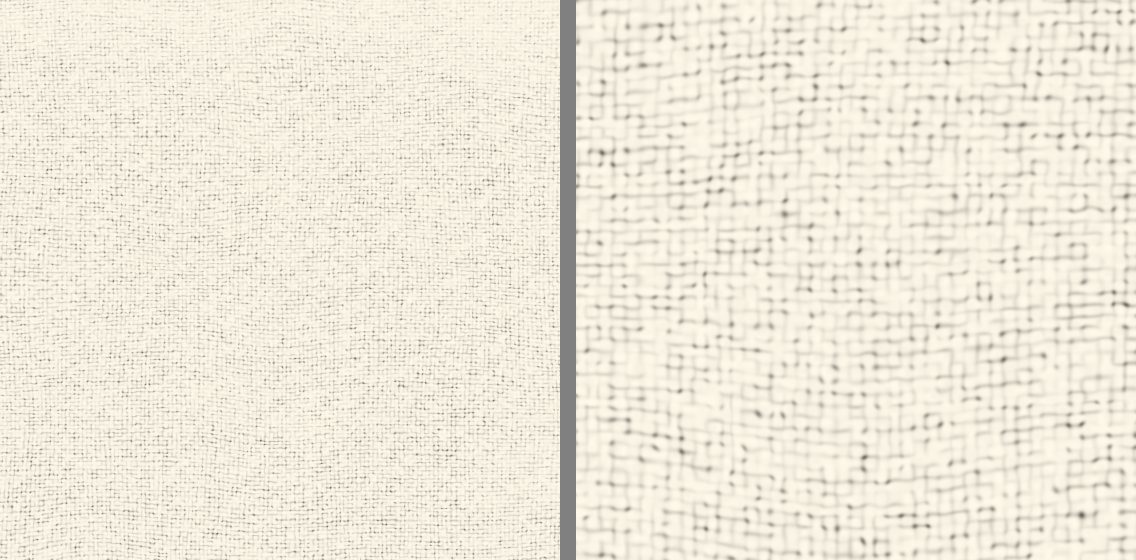
Left: the whole. Right: its middle third, enlarged.
This texture is drawn by a three.js fragment shader. Its source:

```glsl
varying vec2 vUv;

const vec3 CLOTH = vec3(0.992, 0.970, 0.910);
const vec3 SHADOW = vec3(1.0, 1.01, 0.96);      // light lost per unit of shade
const vec2 THREADS = vec2(127.0, 137.0);        // threads across and up
const float GAP_WIDTH = 0.20;                   // in thread spacings
const float HOLE_WIDTH = 0.23;
const float WEFT_SHADE = 0.145;                 // horizontal gaps
const float WARP_SHADE = 0.10;                  // vertical gaps
const float HOLE_SHADE = 0.34;                  // pinholes at the crossings
const float WEAVE_BEND = 0.05;
const float SPACING_JITTER = 0.24;
const float WOBBLE = 0.12;
const float FIBRE_SHADE = 0.03;
const float FIBRE_SCALE = 260.0;
const float TOP_FADE = 0.55;
const float PI = 3.14159265;

float hash(vec2 p) {
  return fract(sin(dot(p, vec2(127.1, 311.7))) * 43758.5453);
}

float noise(vec2 p) {
  vec2 i = floor(p);
  vec2 f = fract(p);
  f = f * f * (3.0 - 2.0 * f);
  float low = mix(hash(i), hash(i + vec2(1.0, 0.0)), f.x);
  float high = mix(hash(i + vec2(0.0, 1.0)), hash(i + vec2(1.0, 1.0)), f.x);
  return mix(low, high, f.y);
}

float signedNoise(vec2 p) {
  return noise(p) * 2.0 - 1.0;
}

float ridge(float d, float width) {
  return exp(-d * d / (width * width));
}

// Thread coordinates: slow drift, uneven spacing and small wobbles.
vec2 threadSpace(vec2 uv) {
  vec2 p = uv * THREADS;
  p.x += 0.9 * signedNoise(uv * vec2(5.0, 4.0) + 11.0);
  p.y += 1.3 * signedNoise(uv * vec2(6.0, 5.0) + 37.0);
  p.x += SPACING_JITTER * signedNoise(uv * vec2(60.0, 12.0) + 53.0);
  p.y += SPACING_JITTER * signedNoise(uv * vec2(14.0, 60.0) + 71.0);
  p.x += WOBBLE * signedNoise(uv * THREADS * 0.9 + 19.0);
  p.y += WOBBLE * signedNoise(uv * THREADS * 0.9 + 83.0);
  return p;
}

// Uneven strength of a gap along its length.
float gapStrength(float n) {
  return n * (0.3 + 0.7 * n);
}

// Plain weave: shaded gaps between threads, darkest where they cross.
float weaveShade(vec2 p) {
  vec2 crossing = floor(p + 0.5);
  vec2 bend = sin(PI * p.yx) * cos(PI * crossing);
  vec2 d = p - crossing + WEAVE_BEND * bend;

  float weft = gapStrength(noise(vec2(p.x + 0.5, crossing.y + 300.0)));
  float warp = gapStrength(noise(vec2(crossing.x + 500.0, p.y + 0.5)));
  float hole = hash(crossing + 700.0);

  float shade = WEFT_SHADE * weft * ridge(d.y, GAP_WIDTH);
  shade += WARP_SHADE * warp * ridge(d.x, GAP_WIDTH);
  shade += HOLE_SHADE * hole * hole * hole * ridge(length(d), HOLE_WIDTH);
  return shade;
}

// Open and dense regions, streaks along both thread directions, pale top.
float openness(vec2 uv) {
  float patches = noise(uv * 9.0 + 5.0);
  float rows = noise(uv * vec2(5.0, 70.0) + 29.0);
  float columns = noise(uv * vec2(60.0, 5.0) + 61.0);
  float open = 0.5 + 0.25 * patches + 0.45 * rows + 0.35 * columns;
  float corner = uv.y + 0.08 * smoothstep(0.6, 1.0, uv.x);
  return open * mix(1.0, TOP_FADE, smoothstep(0.82, 1.02, corner));
}

void main() {
  float shade = weaveShade(threadSpace(vUv)) * openness(vUv);
  float fibre = noise(vUv * FIBRE_SCALE + 97.0);
  shade += FIBRE_SHADE * (fibre - 0.3);
  gl_FragColor = vec4(clamp(CLOTH - SHADOW * shade, 0.0, 1.0), 1.0);
}
```
